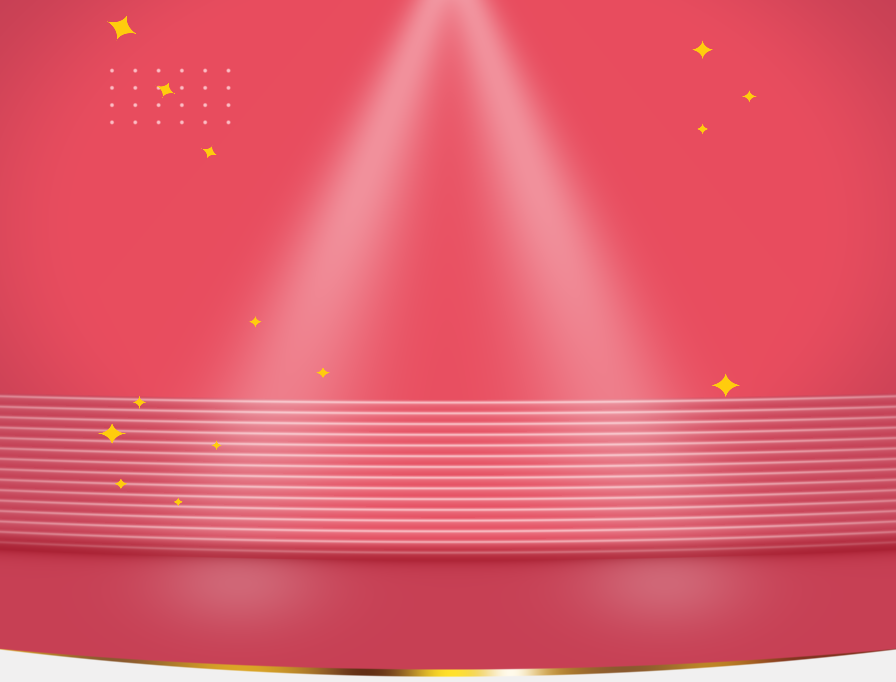
Give the GLSL for this background, as a Shadertoy shader.

```glsl
// Rose stage: two spotlights, a ribbed curved band, a gold-rimmed floor and small stars.
#define ROSE vec3(0.91, 0.30, 0.37)
#define DEEP_ROSE vec3(0.78, 0.25, 0.33)
#define SHADOW vec3(0.64, 0.10, 0.17)
#define PAPER vec3(0.945, 0.94, 0.94)
#define STAR_GOLD vec3(1.0, 0.80, 0.05)
#define BEAM_LIGHT 0.38
#define RIB_COUNT 15.0
#define RIB_LIGHT 0.58
#define POOL_LIGHT 0.22
#define STAGE_SIZE vec2(100.0, 76.3)

float bell(float x, float width) {
    x /= width;
    return exp(-x * x);
}

// Soft beam: "inward" is the signed distance from its axis towards the middle.
float beam(float inward, float y) {
    float spread = inward > 0.0 ? 0.16 : 0.115;
    return bell(inward, 2.5 + spread * y) * mix(1.0, 0.72, smoothstep(20.0, 46.0, y));
}

// Four-pointed star with concave sides, returned as coverage.
float star(vec2 p, float size, float tilt, float pixel) {
    float c = cos(tilt), s = sin(tilt);
    p = abs(mat2(c, -s, s, c) * p) * vec2(0.9, 1.1);
    vec2 q = pow(p + 0.0001, vec2(0.6));
    float d = pow(q.x + q.y, 1.0 / 0.6) - size;
    return 1.0 - smoothstep(-pixel, pixel, d);
}

// Sizes swell around one member of a group.
float swell(float i, float peak, float small, float large) {
    return mix(small, large, exp(-1.6 * (i - peak) * (i - peak)));
}

// Stars spaced along a straight line.
float starLine(vec2 p, vec2 first, vec2 gap, int count, vec2 sizes, float tilt, float pixel) {
    float cover = 0.0;
    for (int n = 0; n < count; n++) {
        float i = float(n);
        cover = max(cover, star(p - first - gap * i, swell(i, 0.0, sizes.x, sizes.y), tilt, pixel));
    }
    return cover;
}

// Stars around a ring; turn holds start, step and acceleration in degrees.
float starRing(vec2 p, vec2 center, float radius, vec3 turn, int count, float peak, vec2 sizes, float pixel) {
    float cover = 0.0;
    for (int n = 0; n < count; n++) {
        float i = float(n);
        float a = radians(turn.x + turn.y * i + turn.z * i * i);
        vec2 spot = center + radius * vec2(cos(a), sin(a));
        cover = max(cover, star(p - spot, swell(i, peak, sizes.x, sizes.y), 0.0, pixel));
    }
    return cover;
}

vec3 goldSheen(float x) {
    vec3 c = mix(vec3(0.54, 0.35, 0.18), vec3(0.86, 0.65, 0.15), 0.5 + 0.5 * cos((x - 27.0) * 0.22));
    c = mix(c, vec3(0.38, 0.18, 0.08), bell(x - 41.0, 4.0));
    c = mix(c, vec3(1.0, 0.88, 0.15), bell(x - 50.5, 4.0));
    c = mix(c, vec3(1.0, 0.98, 0.92), bell(x - 57.0, 3.5));
    return mix(c, vec3(0.50, 0.20, 0.12), smoothstep(76.0, 90.0, x));
}

void mainImage(out vec4 fragColor, in vec2 fragCoord) {
    vec2 uv = fragCoord / iResolution.xy;
    vec2 p = vec2(uv.x, 1.0 - uv.y) * STAGE_SIZE;
    float pixel = STAGE_SIZE.y / iResolution.y;
    float side = (p.x - 50.0) / 50.0;
    float bow = side * side;

    // Wall with darkened corners
    float vignette = length((p - vec2(50.0, 25.0)) / vec2(58.0, 40.0));
    vec3 color = mix(ROSE, DEEP_ROSE, smoothstep(0.70, 1.10, vignette));

    // Ribbed band
    float bandTop = 44.7 - 0.7 * bow;
    float bandEnd = 62.7 - 1.2 * bow;
    float t = (p.y - bandTop) / (bandEnd - bandTop);
    float rib = fract(t * RIB_COUNT);
    float ribGlow = bell(rib - 0.28, 0.13) + 0.28 * bell(rib - 0.4, 0.34);
    float foot = smoothstep(0.84, 1.0, t);
    vec3 band = mix(vec3(0.90, 0.32, 0.39), vec3(0.77, 0.26, 0.34), smoothstep(0.1, 1.0, abs(side)));
    band = mix(band, SHADOW, 0.8 * foot);
    band = mix(band, vec3(1.0, 0.88, 0.89), ribGlow * RIB_LIGHT * (1.0 - 0.45 * bow) * (1.0 - 0.7 * foot));
    color = mix(color, band, smoothstep(-pixel, pixel, p.y - bandTop));

    // Spotlights
    float leftBeam = beam(p.x - 48.4 + 0.385 * p.y, p.y);
    float rightBeam = beam(52.3 + 0.36 * p.y - p.x, p.y);
    float light = 1.0 - (1.0 - BEAM_LIGHT * leftBeam) * (1.0 - BEAM_LIGHT * rightBeam);
    color = mix(color, vec3(1.0), light * (1.0 - 0.75 * smoothstep(46.0, 63.0, p.y)));

    // Floor with contact shadow and two pools of light
    vec2 pool = vec2(abs(p.x - 50.4) - 23.8, p.y - 65.0) / vec2(9.5, 5.2);
    vec3 ground = mix(DEEP_ROSE, SHADOW, 0.75 * exp(-max(p.y - bandEnd, 0.0) * 1.4));
    ground = mix(ground, vec3(0.95), POOL_LIGHT * exp(-dot(pool, pool)));
    color = mix(color, ground, smoothstep(-pixel, pixel, p.y - bandEnd));

    // Gold rim and pale ground
    float rimTop = 74.9 - 2.3 * bow;
    float rimEnd = 75.7 - 3.05 * bow;
    color = mix(color, goldSheen(p.x), smoothstep(-pixel, pixel, p.y - rimTop));
    color = mix(color, PAPER, smoothstep(-pixel, pixel, p.y - max(rimEnd, rimTop + 0.05)));

    // Dot grid
    vec2 pitch = vec2(2.6, 1.93);
    vec2 gridPos = p - vec2(12.5, 7.9);
    vec2 cell = clamp(round(gridPos / pitch), vec2(0.0), vec2(5.0, 3.0));
    float dots = 1.0 - smoothstep(-pixel, pixel, length(gridPos - cell * pitch) - 0.2);
    color = mix(color, vec3(1.0, 0.82, 0.84), 0.85 * dots);

    // Stars
    float stars = starLine(p, vec2(13.6, 3.1), vec2(4.9, 6.95), 3, vec2(0.9, 1.75), 0.4, pixel);
    stars = max(stars, starLine(p, vec2(28.5, 36.0), vec2(7.55, 5.7), 2, vec2(0.8, 0.75), 0.0, pixel));
    stars = max(stars, star(p - vec2(81.0, 43.1), 1.6, 0.0, pixel));
    stars = max(stars, starRing(p, vec2(79.2, 10.0), 4.5, vec3(-100.0, 120.0, -10.0), 3, 0.0, vec2(0.7, 1.2), pixel));
    stars = max(stars, starRing(p, vec2(18.2, 50.4), 6.0, vec3(244.0, -40.0, -5.6), 5, 1.0, vec2(0.6, 1.45), pixel));
    color = mix(color, STAR_GOLD, stars);

    fragColor = vec4(color, 1.0);
}
```
